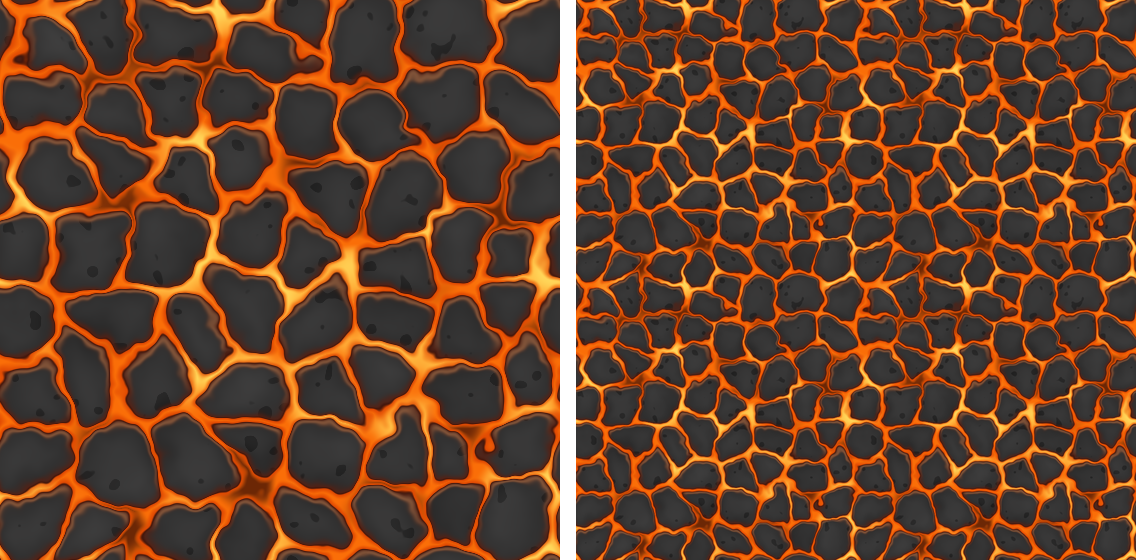
Left: one tile. Right: repeated 2 by 2.
This texture is drawn by a WebGL 1 fragment shader. Its source:

```glsl
precision highp float;
// Cracked dark basalt plates floating on glowing lava, tiling in both directions.

uniform vec2 u_resolution;

const float PLATES = 8.0; // plates along each side

// Random pair that repeats every n cells.
vec2 hash2(vec2 cell, float n) {
  cell = mod(cell, n);
  vec2 s = vec2(dot(cell, vec2(127.1, 311.7)), dot(cell, vec2(269.5, 183.3)));
  return fract(sin(s + n) * 43758.55);
}

// Cellular noise: soft dots of random sign and strength, about -1 to 1.
float splats(vec2 uv, float n) {
  vec2 p = uv * n, cell = floor(p), local = fract(p);
  float sum = 0.0;
  for (int y = -1; y <= 1; y++)
    for (int x = -1; x <= 1; x++) {
      vec2 o = vec2(float(x), float(y));
      vec2 h = hash2(cell + o, n);
      vec2 d = o + h - local;
      float falloff = max(0.0, 1.0 - dot(d, d));
      sum += (fract(h.x * 17.0 + h.y * 31.0) * 2.0 - 1.0) * falloff * falloff * falloff;
    }
  return sum;
}

vec2 wobble(vec2 uv, float n) {
  return vec2(splats(uv, n), splats(uv + vec2(0.37, 0.61), n));
}

vec2 platePoint(vec2 cell) {
  return 0.1 + 0.8 * hash2(cell, PLATES);
}

// Rounded distance to the plate border (x) and the outward direction (yz).
vec3 plateEdge(vec2 p) {
  vec2 cell = floor(p), local = fract(p);
  vec2 home = vec2(0.0), center = vec2(0.0);
  float nearest = 9.0;
  for (int y = -1; y <= 1; y++)
    for (int x = -1; x <= 1; x++) {
      vec2 o = vec2(float(x), float(y));
      vec2 r = o + platePoint(cell + o) - local;
      if (dot(r, r) < nearest) {
        nearest = dot(r, r);
        center = r;
        home = o;
      }
    }
  float total = 0.0;
  vec2 outward = vec2(0.0);
  for (int y = -2; y <= 2; y++)
    for (int x = -2; x <= 2; x++) {
      vec2 o = home + vec2(float(x), float(y));
      vec2 r = o + platePoint(cell + o) - local;
      vec2 across = r - center;
      if (dot(across, across) > 0.0001) {
        vec2 dir = normalize(across);
        float w = exp(-13.0 * dot(0.5 * (r + center), dir));
        total += w;
        outward += w * dir;
      }
    }
  return vec3(-log(total) / 13.0, outward / total);
}

vec3 lavaColor(vec2 uv, float depth) {
  float heat = splats(uv, 9.0) + 0.25 * splats(uv, 21.0);
  float core = smoothstep(0.0, 0.07, depth);
  vec3 color = mix(vec3(0.88, 0.29, 0.01), vec3(0.98, 0.43, 0.03), core);
  color = mix(color, vec3(1.0, 0.72, 0.25), smoothstep(0.0, 0.6, heat) * (0.35 + 0.65 * core));
  color = mix(color, vec3(0.36, 0.12, 0.02), 0.9 * smoothstep(0.15, 0.75, -heat) * core);
  return color + vec3(0.0, 0.12, 0.1) * smoothstep(0.5, 0.9, heat) * core;
}

vec3 plateColor(vec2 uv, float inset, vec2 outward) {
  // Grey stone, lighter towards the middle, with dark pits
  float grey = 0.185 + 0.035 * smoothstep(0.0, 0.35, inset) + 0.02 * splats(uv, 12.0);
  float pits = splats(uv, 40.0) + 0.3 * splats(uv, 18.0) + 0.15 * splats(uv, 90.0);
  grey -= 0.06 * smoothstep(0.7, 0.82, pits);
  vec3 color = vec3(grey * 1.01, grey, grey);

  // Red glow at the rim, a warm bevel on upper edges, a dark outline
  color = mix(color, vec3(0.36, 0.12, 0.06), 0.8 * exp(-inset * inset / 0.0035));
  float bevel = exp(-pow((inset - 0.045) / 0.028, 2.0));
  color = mix(color, vec3(0.55, 0.36, 0.24), 0.8 * bevel * smoothstep(-0.3, 0.7, outward.y));
  return mix(color, vec3(0.2, 0.05, 0.02), 0.75 * (1.0 - smoothstep(0.0, 0.025, inset)));
}

void main() {
  vec2 uv = gl_FragCoord.xy / u_resolution;

  // Ragged plate outlines
  vec2 bent = uv + 0.018 * wobble(uv, 11.0) + 0.011 * wobble(uv, 25.0)
            + 0.0035 * wobble(uv, 54.0);
  vec3 edge = plateEdge(bent * PLATES);

  // Cracks of varying width
  float crack = 0.042 + 0.03 * splats(uv + 0.23, 7.0);
  float inset = edge.x - max(crack, 0.018);

  float soft = 6.0 / u_resolution.y;
  vec3 color = mix(lavaColor(uv, -inset), plateColor(uv, max(inset, 0.0), edge.yz),
                   smoothstep(-soft, soft, inset));
  gl_FragColor = vec4(color, 1.0);
}
```
